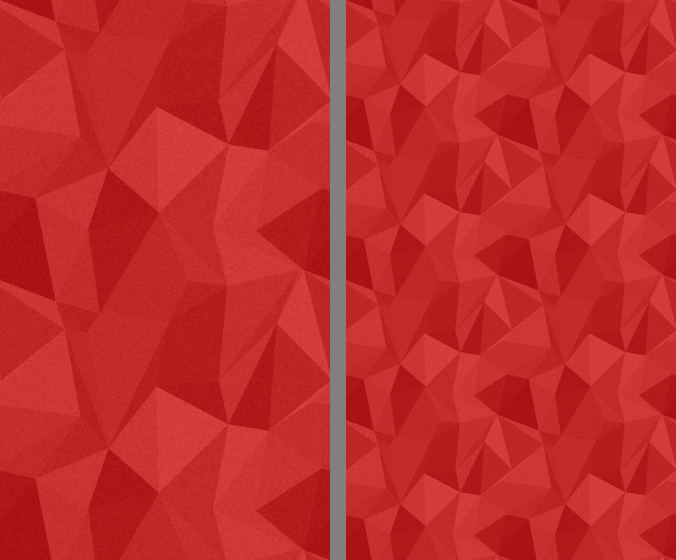
Left, the tile; right, the same tile 2 across and 2 down.
This background is drawn by a Shadertoy shader. Its source:

```glsl
// Low-poly wall of flat red facets under fine film grain.
// A wrapped, strongly jittered lattice is split into triangles, toned from a
// permutation; some pairs nearly share a tone and read as one larger facet.

#define CELLS    vec2(6.0, 4.0)      // lattice cells in one tile
#define REPEATS  vec2(1.0, 2.0)      // tiles across the canvas
#define JITTER   0.96                // corner displacement, in cells (< 1)
#define SEED     11u
#define DARK     vec3(0.665, 0.075, 0.080)
#define LIGHT    vec3(0.832, 0.240, 0.240)
#define TONE_POW 0.70                // below 1 favours light facets
#define RISING   0.65                // share of splits that rise to the right
#define PAIRED   0.35                // share of cells with a faint split
#define SPLIT    0.09                // tone step across a faint split
#define GRAIN    vec2(302.0, 512.0)  // grain dots across the canvas
#define GRAIN_AMP 0.052

// Integer hash of a lattice point, 0..1
float hash(vec2 p, uint salt) {
    uint h = uint(p.x) * 1597334677u ^ uint(p.y) * 3812015801u ^ (salt + SEED) * 2654435769u;
    h = (h ^ (h >> 16)) * 2246822519u;
    h = (h ^ (h >> 13)) * 3266489917u;
    h ^= h >> 16;
    return float(h >> 8) / 16777216.0;
}

// Lattice corner after jitter, in cell units
vec2 corner(vec2 cell) {
    vec2 id = mod(cell, CELLS);
    return cell + JITTER * (vec2(hash(id, 1u), hash(id, 2u)) - 0.5);
}

// Signed distance to the line a-b, positive on its left
float lineSide(vec2 p, vec2 a, vec2 b) {
    vec2 d = b - a;
    return (d.x * (p.y - a.y) - d.y * (p.x - a.x)) / max(length(d), 1e-5);
}

// Antialiased coverage of a triangle of either winding
float coverage(vec2 p, vec2 a, vec2 b, vec2 c, float pixel) {
    float winding = lineSide(c, a, b) < 0.0 ? -1.0 : 1.0;
    float inside = min(winding * lineSide(p, a, b),
                   min(winding * lineSide(p, b, c), winding * lineSide(p, c, a)));
    return clamp(inside / pixel + 0.5, 0.0, 1.0);
}

// Cubing modulo the prime 53 shuffles the facets without repeats
float facetTone(vec2 cell, int side) {
    vec2 id = mod(cell, CELLS);
    bool paired = hash(id, 5u) < PAIRED;
    int n = 2 * int(id.x + CELLS.x * id.y) + (paired ? 0 : side) + 1;
    float rank = float((n * n * n) % 53) - 0.5;
    float tone = pow(rank / 52.0, TONE_POW);
    return paired ? clamp(tone + SPLIT * (float(side) - 0.5), 0.0, 1.0) : tone;
}

// Average tone of the facets covering this point
float facets(vec2 uv, vec2 canvas, float pixel) {
    vec2 lattice = CELLS * REPEATS;
    vec2 size = canvas / lattice;
    vec2 p = uv * canvas;
    vec2 base = floor(uv * lattice);
    float tone = 0.0, weight = 0.0;
    for (int y = -1; y <= 1; y++)
    for (int x = -1; x <= 1; x++) {
        vec2 cell = base + vec2(x, y);
        vec2 a = corner(cell) * size;
        vec2 b = corner(cell + vec2(1, 0)) * size;
        vec2 c = corner(cell + vec2(1, 1)) * size;
        vec2 d = corner(cell + vec2(0, 1)) * size;
        // Rotate the quad to choose which diagonal splits it
        if (hash(mod(cell, CELLS), 3u) > RISING) {
            vec2 first = a;
            a = b; b = c; c = d; d = first;
        }
        float lower = coverage(p, a, b, c, pixel);
        float upper = coverage(p, a, c, d, pixel);
        tone += lower * facetTone(cell, 0) + upper * facetTone(cell, 1);
        weight += lower + upper;
    }
    return weight > 0.001 ? tone / weight : 0.5;
}

// Wrapping value noise, -0.5..0.5
float grain(vec2 uv) {
    vec2 p = uv * GRAIN - 0.5;
    vec2 i = floor(p), f = p - i;
    vec2 lo = mod(i, GRAIN), hi = mod(i + 1.0, GRAIN);
    float bottom = mix(hash(lo, 4u), hash(vec2(hi.x, lo.y), 4u), f.x);
    float top = mix(hash(vec2(lo.x, hi.y), 4u), hash(hi, 4u), f.x);
    return mix(bottom, top, f.y) - 0.5;
}

void mainImage(out vec4 fragColor, in vec2 fragCoord) {
    vec2 uv = fragCoord / iResolution.xy;
    vec2 canvas = vec2(iResolution.x / iResolution.y, 1.0);
    float tone = facets(uv, canvas, 1.0 / iResolution.y);
    vec3 color = mix(DARK, LIGHT, tone) + GRAIN_AMP * grain(uv);
    fragColor = vec4(color, 1.0);
}
```
